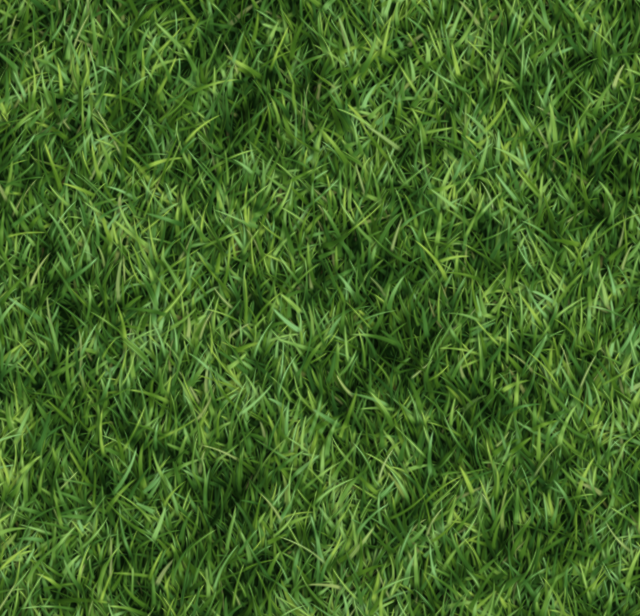
Write a Shadertoy shader that draws this texture.

```glsl
// Dense lawn seen from above: many layers of short, curved grass blades.
// Each layer is a jittered grid with one tapered blade per cell; low layers
// are dark, high ones sunlit, and clumps alternate with shaded hollows.

vec4 hash4(vec3 cell) {
    vec4 q = fract(cell.xyzx * vec4(0.1031, 0.1030, 0.0973, 0.1099));
    q += dot(q, q.wzxy + 33.33);
    return fract((q.xxyz + q.yzzw) * q.zywx);
}

// Clumps and hollows from warped, layered sines, about -1 to 1
float clumps(vec2 p) {
    p += 0.05 * sin(p.yx * 17.0 + vec2(1.0, 4.0));
    p += 0.018 * sin(p.yx * 47.0 + vec2(3.0, 0.5));
    return 0.28 * sin(p.x * 11.0 + p.y * 7.0 + 0.6)
         + 0.30 * sin(p.x * 21.0 - p.y * 25.0 + 2.1)
         + 0.34 * sin(p.x * 43.0 + p.y * 33.0 + 4.0)
         + 0.36 * sin(p.x * 71.0 - p.y * 52.0 + 1.3)
         + 0.26 * sin(p.x * 118.0 + p.y * 83.0 + 5.2);
}

// Green ramp from deep shade to sunlit tip
vec3 grassColor(float tone) {
    float t = clamp(tone, 0.0, 1.2) * 4.0;
    vec3 c = mix(vec3(0.05, 0.13, 0.03), vec3(0.15, 0.275, 0.085), min(t, 1.0));
    c = mix(c, vec3(0.23, 0.39, 0.125), clamp(t - 1.0, 0.0, 1.0));
    c = mix(c, vec3(0.32, 0.495, 0.175), clamp(t - 2.0, 0.0, 1.0));
    return mix(c, vec3(0.47, 0.645, 0.29), max(t - 3.0, 0.0));
}

// Paints the blade of one cell over color; p is relative to the blade centre
void paintBlade(inout vec3 color, vec2 p, float size, float height,
                float light, vec4 rnd, vec4 look) {
    // Lean, then bend the axis into a parabola
    float lean = (rnd.x + rnd.y - 1.0) * 1.45;
    float c = cos(lean), s = sin(lean);
    p = vec2(c * p.x - s * p.y, s * p.x + c * p.y);
    float halfLength = size * mix(0.45, 0.92, rnd.z);
    float along = 0.5 + 0.5 * p.y / halfLength;
    if (along < 0.0 || along > 1.0) return;
    float x = p.x - (rnd.w - 0.5) * 1.5 * halfLength * (along * along - 0.33);

    // Tapered outline with soft edges
    float width = mix(0.0019, 0.0043, look.x * look.x) * (1.0 - 0.7 * along * along);
    float ends = smoothstep(0.0, 0.18, along) * smoothstep(1.0, 0.85, along);
    float cover = ends * smoothstep(0.0024, -0.0024, abs(x) - width);
    float shadow = ends * smoothstep(0.010, 0.0, abs(x + 0.002));

    // Tone from height, chance, tip, clump and the lit side of the fold
    float tone = 0.46 + 0.36 * height + 0.60 * (look.y - 0.5)
               + 0.38 * (along - 0.5) + 0.37 * light
               + 0.05 * clamp(x / width, -1.0, 1.0);
    vec3 blade = grassColor(tone);
    blade *= mix(vec3(1.07, 1.01, 0.80), vec3(0.91, 0.99, 1.20), look.z);

    // A few dry stems: pale straw, and brown ones low down
    vec3 dry = mix(vec3(0.32, 0.27, 0.13), vec3(0.72, 0.78, 0.50), height);
    blade = mix(blade, dry, 0.7 * smoothstep(0.96, 0.985, look.w));

    color *= 1.0 - 0.17 * shadow;
    color = mix(color, blade, cover);
}

void mainImage(out vec4 fragColor, in vec2 fragCoord) {
    vec2 p = fragCoord / iResolution.y;
    float light = clumps(p);

    // Shaded ground
    vec3 color = grassColor(0.10 + 0.10 * light);

    // Blades, from the lowest layer up
    const int LAYERS = 22;
    for (int layer = 0; layer < LAYERS; layer++) {
        float id = float(layer);
        float height = id / float(LAYERS - 1);
        vec4 shift = hash4(vec3(7.0, 3.0, id + 11.0));
        float size = mix(0.034, 0.056, shift.z);
        vec2 grid = p / size + shift.xy * 9.0 + 20.0;
        vec2 home = floor(grid);

        // Back to front, so nearer blades overlap those behind
        for (int j = 1; j >= -1; j--) {
            for (int i = -1; i <= 1; i++) {
                vec2 cell = home + vec2(i, j);
                vec4 rnd = hash4(vec3(cell, id * 3.0 + 1.0));
                vec4 look = hash4(vec3(cell.yx + 57.0, id * 5.0 + 2.0));
                vec2 jitter = hash4(vec3(cell + 91.0, id * 7.0 + 3.0)).xy;
                paintBlade(color, (grid - cell - jitter) * size, size, height,
                           light, rnd, look);
            }
        }
    }
    fragColor = vec4(color, 1.0);
}
```
